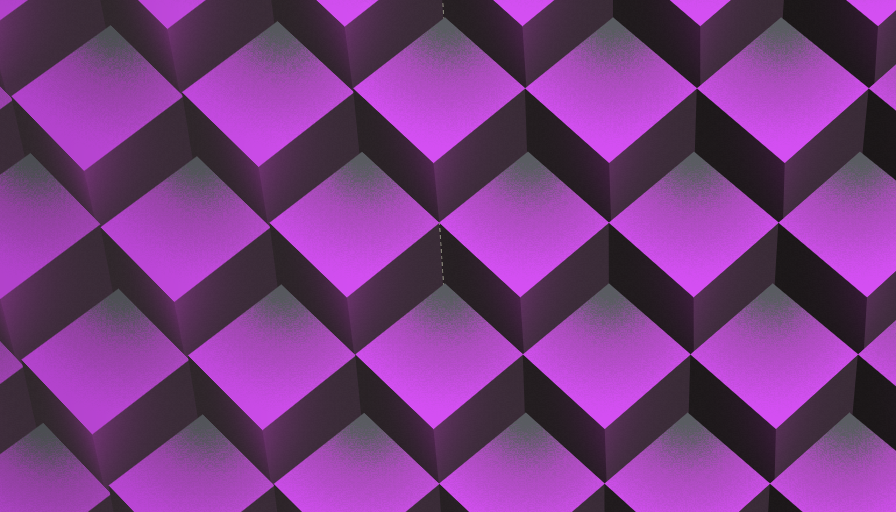
A WebGL 1 fragment shader for this pattern:

```glsl
precision highp float;

uniform vec2 u_resolution;

// Lattice, in units of canvas height with y pointing down
const vec2 ORIGIN = vec2(0.858, 0.173);
const float COLUMN_STEP = 0.3356;
const float COLUMN_SHRINK = 0.0042;   // narrowing per row
const float ROW_STEP = 0.2648;
const float ROW_SHRINK = 0.0025;
const float BACK_HALF = 0.1385;       // centre of top face to its back corner
const float FRONT_HALF = 0.1455;      // centre of top face to its front corner
const float WALL_HEIGHT = 0.116;
const float LEAN_RATE = 0.022;
const float LEAN_CENTRE = 1.37;
const float SINK = 0.027;             // deepest uneven settling, on the left
const float GRAIN_CELLS = 440.0;
const float GRAIN_AMOUNT = 0.11;
const float SEAM_END = 0.56;

const vec3 TOP_GREY = vec3(0.35, 0.36, 0.38);
const vec3 TOP_MID = vec3(0.67, 0.30, 0.74);
const vec3 TOP_VIVID = vec3(0.83, 0.31, 0.95);
const vec3 LEFT_WALL_NEAR = vec3(0.19, 0.155, 0.175);
const vec3 LEFT_WALL_FAR = vec3(0.105, 0.09, 0.095);
const vec3 RIGHT_WALL = vec3(0.225, 0.17, 0.215);
const vec3 WALL_GLOW = vec3(0.23, 0.03, 0.25);
const vec3 SEAM_COLOR = vec3(0.70, 0.70, 0.62);

float hash(vec2 p) {
  return fract(sin(dot(p, vec2(127.1, 311.7))) * 43758.5453);
}

// Rises from 0 at -halfWidth to 1 at the apex, then falls to 0 at halfWidth
float tent(float x, float apex, float halfWidth) {
  return x < apex ? (x + halfWidth) / (apex + halfWidth)
                  : (halfWidth - x) / (halfWidth - apex);
}

vec3 topColor(vec2 q, vec2 back, float lightX, float grain) {
  float t = length(q - back) / (BACK_HALF + FRONT_HALF) + grain * GRAIN_AMOUNT;
  vec3 color = mix(TOP_GREY, TOP_MID, smoothstep(0.06, 0.48, t));
  color = mix(color, TOP_VIVID, smoothstep(0.38, 0.92, t));
  return color * mix(0.84, 1.0, smoothstep(0.0, 0.8, lightX));
}

vec3 wallColor(float side, float along, float depth, float lightX) {
  float across = smoothstep(0.1, 1.7, lightX);
  vec3 base = mix(mix(LEFT_WALL_NEAR, LEFT_WALL_FAR, across), RIGHT_WALL, side);
  float glow = along * along * (1.0 - 0.75 * clamp(depth, 0.0, 1.0));
  return base + WALL_GLOW * glow * mix(0.95, 0.5, across);
}

// Color and coverage of one block whose top face is centred at `centre`
vec4 block(vec2 p, vec2 centre, float width, float lean, float pixel) {
  float halfWidth = 0.5 * width;
  float slope = -lean / WALL_HEIGHT;
  vec2 q = p - centre;
  q.x -= slope * q.y;                 // make the upright edges vertical
  vec2 back = vec2(-lean + slope * BACK_HALF, -BACK_HALF);
  float frontX = lean - slope * FRONT_HALF;

  float along = clamp(tent(q.x, frontX, halfWidth), 0.0, 1.0);
  float backEdge = -BACK_HALF * tent(q.x, back.x, halfWidth);
  float belowFront = q.y - FRONT_HALF * along;
  float inside = min(halfWidth - abs(q.x), (q.y - backEdge) * 0.77);
  float coverage = clamp(inside / pixel + 0.8, 0.0, 1.0);

  float grain = hash(floor(p * GRAIN_CELLS)) - 0.5;
  float side = clamp((q.x - frontX) / pixel + 0.5, 0.0, 1.0);
  vec3 wall = wallColor(side, along, belowFront / WALL_HEIGHT, p.x);
  wall += grain * 0.012;

  // Broken pale specks down the inner corner of the central column
  float seam = 1.0 - smoothstep(0.0008, 0.0022, halfWidth - abs(q.x));
  seam *= step(abs(p.x - ORIGIN.x), 0.02) * step(p.y, SEAM_END);
  seam *= step(0.45, fract(p.y * 75.0)) * step(0.0, belowFront);
  wall = mix(wall, SEAM_COLOR, 0.65 * seam);

  float onWall = clamp(belowFront * 0.77 / pixel + 0.5, 0.0, 1.0);
  vec3 color = mix(topColor(q, back, p.x, grain), wall, onWall);
  return vec4(color, coverage);
}

void main() {
  float pixel = 1.0 / u_resolution.y;
  vec2 p = vec2(gl_FragCoord.x, u_resolution.y - gl_FragCoord.y) * pixel;
  vec3 color = LEFT_WALL_FAR;

  // Paint rows from back to front
  for (int i = -2; i <= 4; i++) {
    float row = float(i);
    float width = COLUMN_STEP - COLUMN_SHRINK * row;
    float stagger = 0.5 * mod(row, 2.0);
    float nearest = floor((p.x - ORIGIN.x) / width - stagger + 0.5) + stagger;
    for (int k = -1; k <= 1; k++) {
      float column = nearest + float(k);
      vec2 centre = ORIGIN + vec2(column * width, row * (ROW_STEP - ROW_SHRINK * row));
      float lean = LEAN_RATE * (centre.x - LEAN_CENTRE);
      float sink = SINK * hash(vec2(column, row)) * (1.0 - smoothstep(0.2, 0.75, centre.x));
      centre += sink * vec2(-lean / WALL_HEIGHT, 1.0);
      vec4 layer = block(p, centre, width, lean, pixel);
      color = mix(color, layer.rgb, layer.a);
    }
  }
  gl_FragColor = vec4(color, 1.0);
}
```
